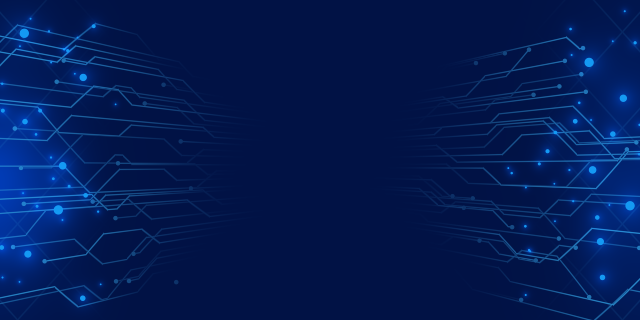
A WebGL 1 fragment shader for this background:

```glsl
precision highp float;
// Two banks of glowing circuit traces converge on a calm navy centre.
// Each side is a loop of stepped lines in a fanned coordinate, with nodes at
// their outer ends, over soft edge glows and under bright scattered sparks.
uniform vec2 u_resolution;

const float HORIZON = 0.48;

float hash(float n) {
    return fract(sin(n * 127.1) * 43758.5);
}

// The fan widens with the distance from the centre axis.
float fanScale(float across) {
    return 0.5 + 0.5 * across;
}

float disc(float dist, float radius, float pixel) {
    return 1.0 - smoothstep(radius - 0.6 * pixel, radius + 0.6 * pixel, dist);
}

float stroke(float dist, float halfWidth, float pixel) {
    return 1.0 - smoothstep(0.0, halfWidth + pixel, dist);
}

// Height of a trace with two slanted steps; bend = start, rise of each step.
float tracePath(float across, float base, vec4 bend) {
    vec2 climb = clamp(1.2 * (across - bend.xz), vec2(0.0), abs(bend.yw));
    return base + dot(climb, sign(bend.yw));
}

// Coverage of one side's traces and their end nodes.
float circuit(vec2 q, float side, float pixel) {
    float ink = 0.0;
    float scale = fanScale(q.x);
    for (int i = 0; i < 33; i++) {
        float row = float(i);
        float seed = row * 7.0 + side * 211.0 + 3.0;
        float base = -0.46 + 0.028 * row + 0.02 * (hash(seed) - 0.5);
        float outward = base < 0.0 ? -1.0 : 1.0;
        float turn = hash(seed + 1.0) < 0.7 ? outward : -outward;
        vec4 bend = vec4(0.3 + 0.3 * hash(seed + 2.0),
                         turn * (0.03 + 0.06 * hash(seed + 3.0)),
                         0.62 + 0.34 * hash(seed + 4.0),
                         -turn * (0.03 + 0.1 * hash(seed + 5.0)));
        float outer = 0.4 + 0.9 * hash(seed + 6.0);
        float inner = 0.14 + 1.2 * max(abs(base) - 0.25, 0.0)
                    + 0.12 * hash(seed + 2.5);

        // Correct the vertical distance on the slanted parts.
        float path = tracePath(q.x, base, bend);
        float slope = (tracePath(q.x + 0.001, base, bend) - path) / 0.001;
        float dist = abs((q.y - HORIZON) / scale - path) * scale;
        dist /= sqrt(1.0 + slope * slope);

        float fade = smoothstep(inner, inner + 0.4, q.x);
        float span = 1.0 - smoothstep(outer - pixel, outer + pixel, q.x);
        float strength = 0.35 + 0.5 * hash(seed + 3.5);
        ink = max(ink, stroke(dist, 0.0009, pixel) * fade * span * strength);

        float nodeY = HORIZON + tracePath(outer, base, bend) * fanScale(outer);
        float node = disc(distance(q, vec2(outer, nodeY)), 0.007, pixel);
        ink = max(ink, node * (0.4 + 0.35 * smoothstep(0.3, 0.8, outer)));
    }
    return ink;
}

// Thin crossing diagonals near the outer edge.
float lattice(vec2 q, float pixel) {
    vec2 diagonal = vec2(q.x + 0.9 * q.y, q.x - 0.9 * q.y) / 0.27;
    vec2 dist = abs(fract(diagonal) - 0.5) * 0.2;
    return stroke(min(dist.x, dist.y), 0.0015, pixel) * smoothstep(0.62, 1.0, q.x);
}

// A disc with a tight blue halo, added over the given colour.
vec3 spark(vec3 color, vec2 q, vec2 center, float radius, float pixel) {
    float dist = distance(q, center);
    color += vec3(0.0, 0.14, 0.34) * exp(-dist * 0.42 / radius);
    return mix(color, vec3(0.08, 0.6, 0.95), disc(dist, radius, pixel));
}

void main() {
    float pixel = 1.0 / u_resolution.y;
    vec2 p = (gl_FragCoord.xy - vec2(0.5 * u_resolution.x, 0.0)) * pixel;
    float side = step(0.0, p.x);
    vec2 q = vec2(abs(p.x), p.y);

    // Navy ground with brighter edges and a strong pool of light on the left.
    vec3 color = vec3(0.004, 0.072, 0.272);
    float belt = 1.0 - 1.3 * abs(q.y - 0.46);
    color += vec3(0.0, 0.035, 0.09) * smoothstep(0.62, 1.05, q.x) * belt;
    vec2 leftPool = (p - vec2(-1.02, 0.42)) * vec2(1.0, 0.75);
    color += vec3(0.0, 0.13, 0.36) * exp(-28.0 * dot(leftPool, leftPool));
    vec2 rightPool = (p - vec2(1.02, 0.4)) * vec2(1.0, 0.6);
    color += vec3(0.0, 0.03, 0.08) * exp(-20.0 * dot(rightPool, rightPool));

    // Circuit lines, brighter toward the outside.
    vec3 lineColor = mix(vec3(0.1, 0.32, 0.55), vec3(0.18, 0.6, 0.85), smoothstep(0.35, 1.0, q.x));
    color = mix(color, lineColor, 0.13 * lattice(q, pixel));
    color = mix(color, lineColor, circuit(q, side, pixel));

    // Large sparks weave down each edge.
    for (int i = 0; i < 7; i++) {
        float k = float(i);
        float sway = sin(mix(2.55, 2.3, side) * k - mix(1.0, 1.6, side));
        vec2 center = mix(vec2(0.84 - 0.1 * sway, 0.896 - 0.138 * k),
                          vec2(0.906 + 0.065 * sway, 0.805 - 0.112 * k), side);
        color = spark(color, q, center, 0.0115 + 0.003 * cos(1.6 * k), pixel);
    }
    // Small sparks are scattered around them.
    for (int i = 0; i < 26; i++) {
        float seed = float(i) * 3.0 + side * 97.0 + 500.0;
        vec2 center = vec2(1.0 - 0.42 * pow(hash(seed), 1.3), hash(seed + 1.0));
        color = spark(color, q, center, 0.0025 + 0.005 * pow(hash(seed + 2.0), 3.0), pixel);
    }
    gl_FragColor = vec4(color, 1.0);
}
```
